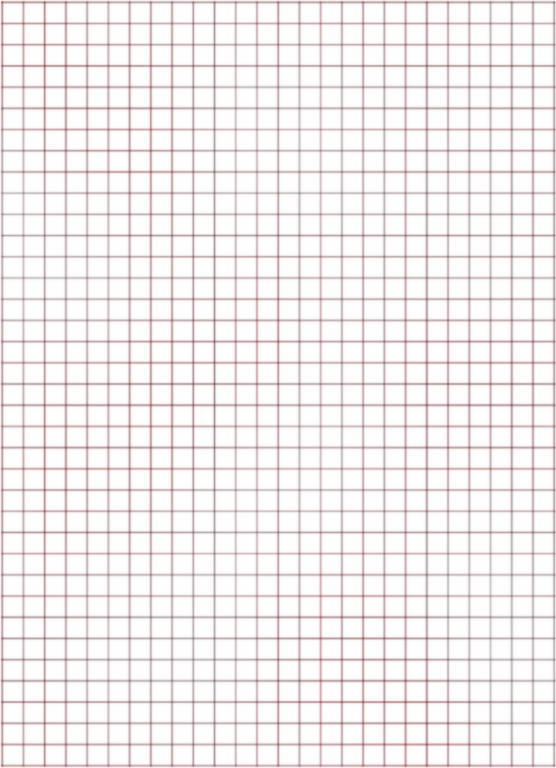
This pattern is drawn by a Shadertoy shader. Its source:

```glsl
const vec2 CELLS = vec2(26.0, 36.0);

float hash(float n) {
    return fract(sin(n * 12.9898) * 43758.5453);
}

// Slow drift of ink tone across the sheet, about -1 to 1
float inkDrift(vec2 p) {
    return 0.5 * sin(p.x * 0.38 + 1.5 * sin(p.y * 0.21))
         + 0.5 * sin(p.y * 0.33 + 1.3 * sin(p.x * 0.29) + 2.0);
}

// Light passed by a soft ruled line, as a multiplier on the paper
vec3 ruledLine(float across, float overrun, float softness, float seed, float drift) {
    float spread = softness * (0.94 + 0.16 * hash(seed + 2.1));
    float d = length(vec2(across, overrun));
    float core = exp(-0.5 * d * d / (spread * spread)) * 0.039 / spread;
    float halo = exp(-0.5 * d * d / (4.5 * spread * spread));
    float strength = 0.82 + 0.36 * hash(seed + 7.3) + 0.19 * drift;
    float warmth = clamp(0.5 + 0.35 * drift + 0.7 * (hash(seed) - 0.5), 0.0, 1.0);
    vec3 absorbed = mix(vec3(0.28, 0.32, 0.31), vec3(0.18, 0.32, 0.31), warmth);
    return 1.0 - absorbed * strength * (0.95 * core + 0.06 * halo);
}

void mainImage(out vec4 fragColor, in vec2 fragCoord) {
    // Grid coordinates: whole numbers fall on the lines
    vec2 low = vec2(0.0040, 0.0030);
    vec2 high = vec2(0.9968, 0.9970);
    vec2 grid = (fragCoord / iResolution.xy - low) / (high - low) * CELLS;
    vec2 line = clamp(floor(grid + 0.5), vec2(0.0), CELLS);
    vec2 across = grid - line;
    vec2 overrun = max(max(-grid, grid - CELLS), 0.0);

    // Line softness in cells, never narrower than the pixel filter
    vec2 softness = max(vec2(0.039), 0.5 * CELLS / iResolution.xy);
    float drift = inkDrift(grid);

    // Overlapping inks multiply, so crossings darken
    vec3 color = vec3(0.997, 0.995, 0.995);
    color *= ruledLine(across.x, overrun.y, softness.x, line.x + 3.0, drift);
    color *= ruledLine(across.y, overrun.x, softness.y, line.y + 61.0, drift);

    fragColor = vec4(color, 1.0);
}
```
